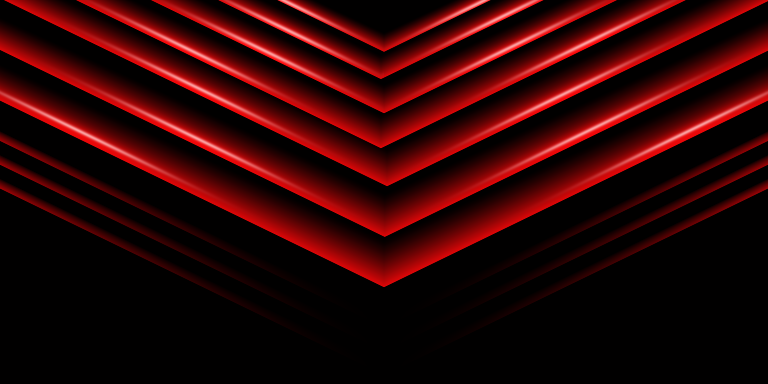
Give the GLSL for this background, as a Shadertoy shader.

```glsl
const float SLOPE = 0.486;
const vec3 RED = vec3(0.87, 0.025, 0.03);
const vec3 DARK_RED = vec3(0.64, 0.01, 0.02);
const vec3 GLINT = vec3(1.0, 0.78, 0.78);

// Apex x, apex depth, then the left and right glint distances from the axis
const vec4 CHEVRONS[7] = vec4[7](
    vec4( 0.000, 0.135, 0.25, 0.25),
    vec4(-0.008, 0.206, 0.25, 0.31),
    vec4( 0.000, 0.295, 0.31, 0.33),
    vec4(-0.008, 0.386, 0.50, 0.53),
    vec4( 0.008, 0.485, 0.48, 0.46),
    vec4( 0.002, 0.617, 0.49, 0.54),
    vec4( 0.000, 0.748, 0.79, 0.80));

// Height above the lower edge of a V whose arms rise from its apex
float heightAboveV(vec2 p, vec2 apex) {
    return apex.y - p.y - SLOPE * abs(p.x - apex.x);
}

// Crisp lower edge that fades upward to nothing over the given width
float fadingBand(float h, float width, float falloff, float pixel) {
    float edge = smoothstep(-0.6 * pixel, 0.6 * pixel, h);
    return edge * pow(clamp(1.0 - h / width, 0.0, 1.0), falloff);
}

float gaussian(float x, float width) {
    float q = x / width;
    return exp(-q * q);
}

vec3 chevron(vec2 p, vec4 shape, float size, float pixel) {
    float h = heightAboveV(p, shape.xy);
    float arm = abs(p.x);
    float width = mix(0.05, 0.125, size) * mix(1.0, 0.76, min(arm, 1.0));
    vec3 color = RED * fadingBand(h, width, 1.35, pixel);

    // Light running along each arm just above the edge
    float glintAt = p.x < 0.0 ? shape.z : shape.w;
    float along = gaussian(arm - glintAt, mix(0.13, 0.21, size));
    float across = h - mix(0.007, 0.021, size);
    float inside = smoothstep(-pixel, pixel, h);
    float core = gaussian(across, 0.0055);
    float halo = gaussian(across, 0.017);
    color += RED * halo * along * inside * 0.28;
    return mix(color, GLINT, core * along * inside * 0.8);
}

// Slim line that grows brighter away from the axis
vec3 slimLine(vec2 p, float apexDepth, float pixel) {
    float h = heightAboveV(p, vec2(0.0, apexDepth));
    float strength = pow(min(abs(p.x), 1.0), 1.7);
    return DARK_RED * strength * fadingBand(h, 0.026, 0.8, pixel);
}

void mainImage(out vec4 fragColor, in vec2 fragCoord) {
    float pixel = 1.0 / iResolution.y;
    // x from the vertical axis, y as depth below the top
    vec2 p = vec2(fragCoord.x - 0.5 * iResolution.x,
                  iResolution.y - fragCoord.y) * pixel;
    vec3 color = vec3(0.003, 0.0, 0.0);

    for (int i = 0; i < 7; i++)
        color += chevron(p, CHEVRONS[i], float(i) / 6.0, pixel);

    for (int i = 0; i < 3; i++)
        color += slimLine(p, 0.853 + 0.062 * float(i), pixel);

    fragColor = vec4(min(color, 1.0), 1.0);
}
```
